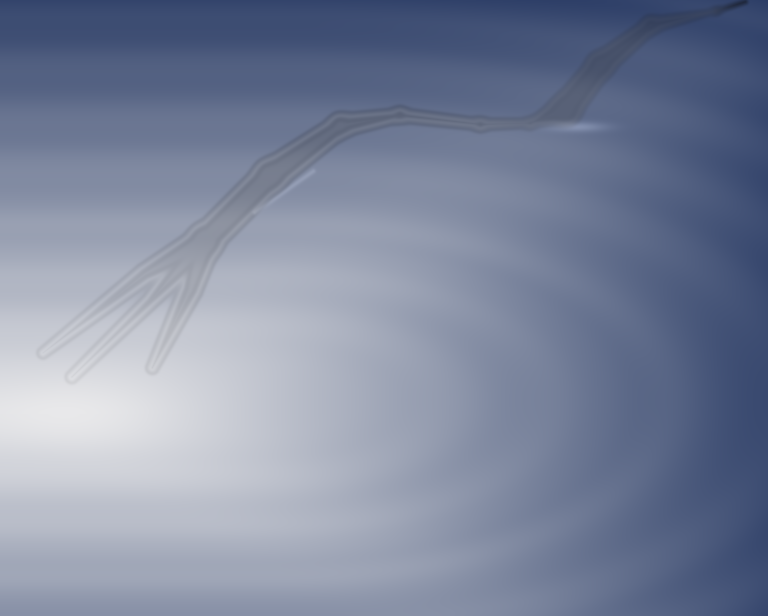
A WebGL 2 fragment shader for this background:

```glsl
#version 300 es
precision highp float;
// A pale glow at the lower left fades to deep blue in soft, arched bands.
// A translucent branching wisp, built from tapered segments, crosses the top.
// Lengths are in canvas heights, with the origin at the lower left.
uniform vec2 u_resolution;
out vec4 fragColor;

#define GLOW_CENTER vec2(0.147, 0.328)
#define BAND_PERIOD 0.085
#define BAND_STRENGTH 0.013
#define GRAIN_STRENGTH 0.012
#define FADE_BLEND 0.12
#define WISP_OPACITY 0.75
#define WISP_SOFTNESS 0.007
#define DEEP_BLUE vec3(0.15, 0.22, 0.385)
#define PALE_GLOW vec3(0.91, 0.91, 0.917)

float hash(float n) {
    n = fract(n * 0.1031);
    n *= n + 33.33;
    return fract(n * (n + n));
}

float noise(float x) {
    float i = floor(x), f = fract(x);
    return mix(hash(i), hash(i + 1.0), f * f * (3.0 - 2.0 * f));
}

float smoothMin(float a, float b, float k) {
    float h = max(k - abs(a - b), 0.0) / k;
    return min(a, b) - h * h * k * 0.25;
}

// Distance to a segment whose ends hold position in xy and radius in z.
float taper(vec2 p, vec3 a, vec3 b) {
    vec2 along = b.xy - a.xy, q = p - a.xy;
    float t = clamp(dot(q, along) / dot(along, along), 0.0, 1.0);
    return length(q - along * t) - mix(a.z, b.z, t);
}

float softSpot(vec2 q, vec2 size) {
    q /= size;
    return exp(-dot(q, q));
}

// Vertical fade on the left joined to a horizontal fade on the right.
float backgroundLevel(vec2 p) {
    float dy = p.y - GLOW_CENTER.y;
    float slope = dy > 0.0 ? 1.08 : 1.15;
    float vertical = 0.92 - slope * sqrt(dy * dy + 0.0009);
    float horizontal = 1.03 - 0.645 * p.x;
    float level = smoothMin(vertical, horizontal, FADE_BLEND);

    // Bands run level at the left and bend into arches at the right.
    float r = length(vec2(max(p.x - 0.45, 0.0) * 0.45, p.y - 0.35));
    float band = -cos(6.28318 * (r - 0.25) / BAND_PERIOD);
    float strength = smoothstep(0.03, 0.2, r);
    level += strength * BAND_STRENGTH * band;
    level += strength * GRAIN_STRENGTH * (noise(r * 45.0 + 7.0) - 0.5);
    return level + 0.03 * softSpot(p - GLOW_CENTER, vec2(0.14, 0.06));
}

float wispDistance(vec2 p) {
    const int COUNT = 11;
    vec3 spine[COUNT] = vec3[COUNT](
        vec3(1.213, 0.997, 0.002), vec3(1.165, 0.982, 0.004),
        vec3(1.059, 0.959, 0.014), vec3(0.977, 0.894, 0.022),
        vec3(0.920, 0.822, 0.026), vec3(0.863, 0.800, 0.008),
        vec3(0.782, 0.798, 0.010), vec3(0.651, 0.813, 0.012),
        vec3(0.554, 0.796, 0.020), vec3(0.440, 0.715, 0.028),
        vec3(0.334, 0.609, 0.028));
    float d = 10.0;
    for (int i = 0; i < COUNT - 1; i++)
        d = smoothMin(d, taper(p, spine[i], spine[i + 1]), 0.012);

    // Three branches leave the lower end of the spine.
    vec3 joint = spine[COUNT - 1];
    vec3 knees[3] = vec3[3](vec3(0.236, 0.555, 0.018),
        vec3(0.244, 0.511, 0.014), vec3(0.310, 0.530, 0.020));
    vec3 tips[3] = vec3[3](vec3(0.070, 0.427, 0.009),
        vec3(0.117, 0.388, 0.010), vec3(0.248, 0.403, 0.010));
    for (int i = 0; i < 3; i++) {
        float branch = min(taper(p, joint, knees[i]), taper(p, knees[i], tips[i]));
        d = smoothMin(d, branch, 0.010);
    }
    return d;
}

void main() {
    vec2 p = gl_FragCoord.xy / u_resolution.y;
    p.x *= 1.25 * u_resolution.y / u_resolution.x;
    vec3 color = mix(DEEP_BLUE, PALE_GLOW, (backgroundLevel(p) - 0.15) / 0.76);

    // Grey body, fainter toward the branch tips.
    float d = wispDistance(p);
    float body = smoothstep(WISP_SOFTNESS, -WISP_SOFTNESS, d) * WISP_OPACITY;
    float presence = mix(0.4, 1.0, smoothstep(0.1, 0.45, p.x));
    float grey = dot(color, vec3(0.3, 0.5, 0.2));
    vec3 veil = mix(color, vec3(grey), 0.3) * 0.88;
    color = mix(color, veil, body * presence);

    // Fine contours: a dark outline, a light rim and a faint inner fold.
    float dim = 1.0 - 0.7 * smoothstep(0.7, 0.95, p.x);
    color -= 0.035 * dim * exp(-pow(d / 0.003, 2.0));
    color += 0.035 * dim * exp(-pow((d + 0.007) / 0.003, 2.0));
    color -= 0.025 * dim * exp(-pow((d + 0.014) / 0.004, 2.0));

    // Dark upper tip, pale streak below the bend and a glint along the edge.
    color *= 1.0 - 0.65 * body * smoothstep(1.15, 1.21, p.x);
    color += 0.14 * softSpot(p - vec2(0.94, 0.794), vec2(0.048, 0.008));
    float glint = taper(p, vec3(0.415, 0.655, 0.0), vec3(0.510, 0.722, 0.0));
    color += 0.07 * exp(-pow(glint / 0.004, 2.0));

    fragColor = vec4(clamp(color, 0.0, 1.0), 1.0);
}
```
